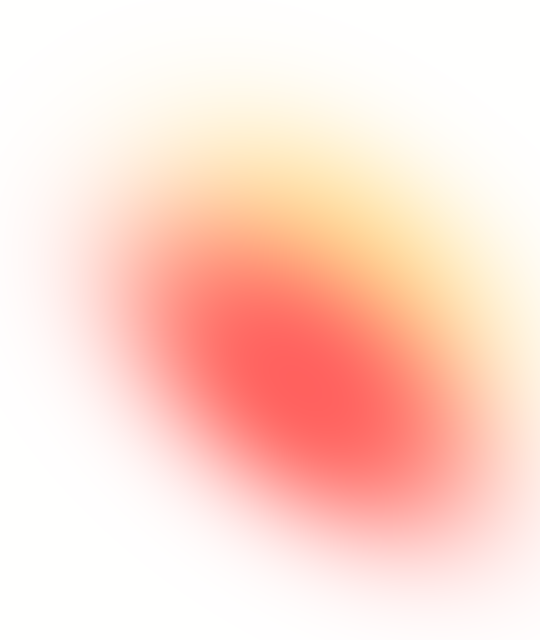
Reproduce this background procedurally as a Shadertoy shader.

```glsl
// Soft coral and amber elliptical glows, tilted and overlapping on white.

const vec3 WHITE = vec3(1.0, 0.999, 0.998);
const vec3 AMBER = vec3(1.0, 0.88, 0.58);
const vec3 CORAL = vec3(1.0, 0.38, 0.37);

// Lengths are fractions of the canvas height, measured from its centre.
const vec2 AMBER_CENTER = vec2(0.097, 0.045);
const vec2 CORAL_CENTER = vec2(0.048, -0.100);
const vec2 AMBER_RADII = vec2(0.275, 0.180);
const vec2 CORAL_RADII = vec2(0.275, 0.158);
const float TILT = -0.653;
const float FALLOFF = 2.6;

// Glow strength: 1 at the centre, one half on the ellipse with these radii.
float ellipseGlow(vec2 point, vec2 center, vec2 radii) {
    vec2 offset = point - center;
    float c = cos(TILT), s = sin(TILT);
    vec2 local = vec2(c * offset.x + s * offset.y,
                      c * offset.y - s * offset.x);
    return exp2(-pow(length(local / radii), FALLOFF));
}

void mainImage(out vec4 fragColor, in vec2 fragCoord) {
    vec2 point = (fragCoord - 0.5 * iResolution.xy) / iResolution.y;

    // Amber lies beneath the coral glow.
    vec3 color = mix(WHITE, AMBER, ellipseGlow(point, AMBER_CENTER, AMBER_RADII));
    color = mix(color, CORAL, ellipseGlow(point, CORAL_CENTER, CORAL_RADII));

    fragColor = vec4(color, 1.0);
}
```
